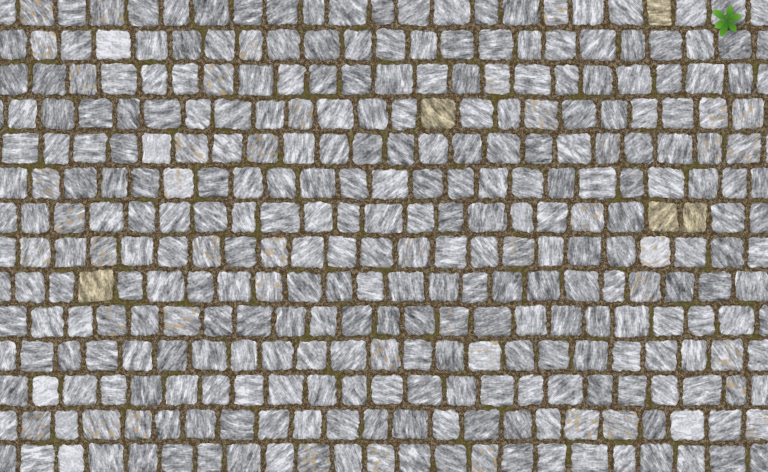
A Shadertoy shader for this texture:

```glsl
// Rows of worn grey granite setts with mossy brown joints and one small green weed.
#define ROWS 13.67         // courses over the canvas height
#define ROW_SHIFT 0.13     // part of the lowest course that is cut off
#define GAP 0.115          // joint width, in courses
#define WIDTH_JITTER 0.28  // variation of the stone widths
#define CORNER 0.13        // corner radius
#define EDGE_WEAR 0.07     // raggedness of the outlines
#define TONE_SPREAD 0.15   // brightness range between stones
#define STREAK 0.38        // contrast of the mineral streaks
#define PALE_SHARE 0.06    // share of almost white stones
#define TAN_SHARE 0.015    // share of sandy stones

const vec3 GRANITE = vec3(0.985, 0.99, 1.015);
const vec3 SANDSTONE = vec3(1.02, 0.96, 0.81);
const vec3 RUST = vec3(0.72, 0.61, 0.45);
const vec3 SOIL_DARK = vec3(0.31, 0.25, 0.17);
const vec3 SOIL_LIGHT = vec3(0.54, 0.49, 0.41);
const vec3 MOSS = vec3(0.37, 0.35, 0.17);
const vec3 LEAF_DARK = vec3(0.20, 0.42, 0.10);
const vec3 LEAF_LIGHT = vec3(0.47, 0.72, 0.26);

// Two random values in 0..1 for a lattice point
vec2 hash2(vec2 cell) {
    uvec2 q = uvec2(ivec2(cell) + 4096) * 1664525u + 12345u;
    q.x += q.y * 1664525u;
    q.y += q.x * 1664525u;
    q ^= q >> 16u;
    q.x += q.y * 1664525u;
    q.y += q.x * 1664525u;
    q ^= q >> 16u;
    return vec2(q & 0xffffu) / 65535.0;
}

float corner(vec2 cell, vec2 offset) {
    return dot(hash2(cell) * 2.0 - 1.0, offset);
}

// Gradient noise, about -0.7..0.7
float noise(vec2 p) {
    vec2 i = floor(p), f = p - i, e = vec2(1, 0);
    vec2 u = f * f * f * (f * (f * 6.0 - 15.0) + 10.0);
    return mix(mix(corner(i, f), corner(i + e, f - e), u.x),
               mix(corner(i + e.yx, f - e.yx), corner(i + 1.0, f - 1.0), u.x), u.y);
}

float fbm(vec2 p) {
    float sum = 0.0, amp = 1.0;
    for (int k = 0; k < 3; k++) {
        sum += amp * noise(p);
        p = p * 2.03 + 17.0;
        amp *= 0.6;
    }
    return sum;
}

mat2 rotation(float a) {
    return mat2(cos(a), -sin(a), sin(a), cos(a));
}

// Left joint of stone i in a course
float jointX(float i, float row) {
    return i + WIDTH_JITTER * (hash2(vec2(i, row + 200.0)).x - 0.5);
}

float roundedBox(vec2 p, vec2 halfSize, float r) {
    vec2 q = abs(p) - halfSize + r;
    return length(max(q, 0.0)) + min(max(q.x, q.y), 0.0) - r;
}

vec3 soilColor(vec2 p) {
    vec3 soil = mix(SOIL_DARK, SOIL_LIGHT, smoothstep(-0.45, 0.6, fbm(p * 9.0)));
    return mix(soil, MOSS, 0.6 * smoothstep(0.0, 0.4, noise(p * 1.3 + 40.0)));
}

vec3 stoneColor(vec2 local, vec2 id, float depth) {
    vec2 kind = hash2(id + 500.0), look = hash2(id + 900.0);
    vec2 seed = look * 90.0;
    vec2 along = rotation(look.x * 3.14) * local;
    float pale = step(kind.x, PALE_SHARE);
    float sandy = step(1.0 - TAN_SHARE, kind.x);

    // Tone per stone, streaks, chipped grain and light veins
    float tone = 0.67 + TONE_SPREAD * (kind.y - 0.5) + 0.13 * pale - 0.06 * sandy;
    tone += STREAK * (1.0 - 0.5 * pale) * fbm(along * vec2(2.0, 6.0) + seed);
    tone += 0.16 * noise(local * 13.0 + seed);
    tone += 0.16 * smoothstep(0.1, 0.45, noise(along * vec2(3.0, 9.0) - seed));

    // Bevel lit from above
    float rim = 1.0 - smoothstep(0.0, 0.13, depth);
    tone += rim * (0.12 * local.y - 0.04);
    vec3 col = clamp(tone, 0.3, 0.93) * mix(GRANITE, SANDSTONE, sandy);

    // Rust stains on some stones
    float stain = smoothstep(0.05, 0.4, noise(local * 5.0 + seed.yx));
    return mix(col, RUST, 0.65 * stain * step(0.87, look.y));
}

// Rosette of pointed leaves with a soft shadow
vec3 addWeed(vec3 col, vec2 p, float px) {
    col *= 1.0 - 0.35 * smoothstep(0.035, 0.008, length(p + vec2(-0.003, 0.006)));
    for (int k = 0; k < 6; k++) {
        vec2 rnd = hash2(vec2(k, 77));
        vec2 q = rotation(float(k) * 1.047 + 0.5 * rnd.x) * p;
        float t = q.x / (0.029 + 0.011 * rnd.y);
        float halfWidth = 0.026 * max(t * (1.0 - t), 0.0) * (0.6 + t);
        float leaf = smoothstep(px, -px, abs(q.y) - halfWidth) * step(0.0, t) * step(t, 1.0);
        col = mix(col, mix(LEAF_DARK, LEAF_LIGHT, t * (0.6 + 0.4 * rnd.x)), leaf);
    }
    return col;
}

void mainImage(out vec4 fragColor, in vec2 fragCoord) {
    vec2 uv = fragCoord / iResolution.y;
    float px = 1.0 / iResolution.y;
    vec2 p = uv * ROWS + vec2(0.0, ROW_SHIFT);
    p.y += 0.08 * noise(p * 0.4);

    // Find the stone: course first, then the place along it
    float row = floor(p.y);
    float x = p.x + 7.0 * hash2(vec2(row, 31)).x;
    float i = floor(x);
    i += step(jointX(i + 1.0, row), x) - step(x, jointX(i, row));
    float left = jointX(i, row), right = jointX(i + 1.0, row);
    vec2 id = vec2(i, row);

    // Outline: skewed, rounded and worn
    vec2 skew = hash2(id + 300.0) - 0.5, shrink = hash2(id + 700.0);
    vec2 local = vec2(x - 0.5 * (left + right), p.y - row - 0.5);
    local += skew * local.yx * vec2(0.12, 0.08);
    vec2 halfSize = 0.5 * (vec2(right - left, 1.0) - GAP - 0.05 * shrink);
    float d = roundedBox(local, halfSize, CORNER + 0.07 * skew.x);
    d += EDGE_WEAR * (noise(p * 4.0) + 0.6 * noise(p * 11.0));

    vec3 soil = soilColor(p) * mix(0.82, 1.0, smoothstep(0.0, 0.06, d));
    float edge = 1.2 * px * ROWS;
    vec3 col = mix(stoneColor(local, id, -d), soil, smoothstep(-edge, edge, d));

    vec2 weed = vec2(iResolution.x / iResolution.y - 0.085, 0.957);
    fragColor = vec4(addWeed(col, uv - weed, px), 1.0);
}
```
